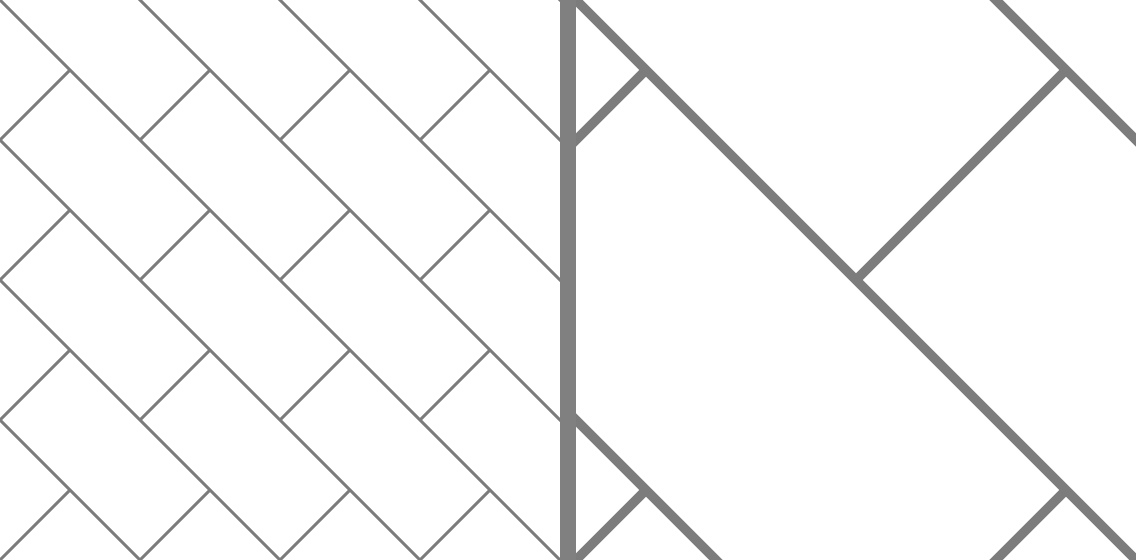
Left, the full canvas; right, a detail of the centre.
This pattern is drawn by a Shadertoy shader. Its source:

```glsl
// Diagonal running-bond brick outlines: thin grey joints on white.
// The plane is turned by 45 degrees into courses; every other course is
// shifted by half a brick, giving a lattice that wraps on whole repeats.

const float REPEATS = 4.0;        // lattice cells across and down
const float LINE_WIDTH = 0.0225;  // joint width in lattice cells
const vec3 BRICK_COLOR = vec3(1.0);
const vec3 JOINT_COLOR = vec3(0.485);

// Distance from x to the nearest multiple of period
float distanceToMultiple(float x, float period) {
    return abs(x - period * round(x / period));
}

// Distance to the nearest joint of the diagonal bond, in lattice cells
float jointDistance(vec2 p) {
    float across = p.x + p.y;
    float along = p.x - p.y;
    float course = floor(across);
    float bedJoint = distanceToMultiple(across, 1.0);
    float headJoint = distanceToMultiple(along + course, 2.0);
    return min(bedJoint, headJoint) * inversesqrt(2.0);
}

// Antialiased coverage of a line, one pixel of smoothing
float lineCoverage(float dist, float width, float pixel) {
    return clamp((0.5 * width - dist) / pixel + 0.5, 0.0, 1.0);
}

void mainImage(out vec4 fragColor, in vec2 fragCoord) {
    vec2 p = REPEATS * fragCoord / iResolution.xy;
    float pixel = REPEATS / min(iResolution.x, iResolution.y);

    float joint = lineCoverage(jointDistance(p), LINE_WIDTH, pixel);
    fragColor = vec4(mix(BRICK_COLOR, JOINT_COLOR, joint), 1.0);
}
```
